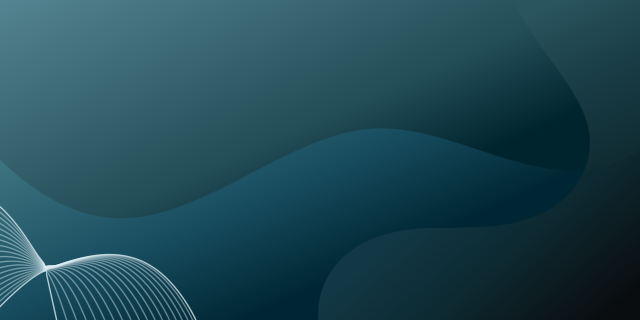
Write a Shadertoy shader that draws this background.

```glsl
// Dark teal gradient with a broad wave, a curved right panel and a twisted fan of fine lines.

// Colour stops of each region, from light to dark
const vec3 UPPER_LIGHT = vec3(0.33, 0.52, 0.57);
const vec3 UPPER_MID   = vec3(0.135, 0.30, 0.34);
const vec3 UPPER_DARK  = vec3(0.0, 0.14, 0.18);
const vec3 LOWER_LIGHT = vec3(0.24, 0.45, 0.50);
const vec3 LOWER_MID   = vec3(0.09, 0.30, 0.37);
const vec3 LOWER_DARK  = vec3(0.0, 0.15, 0.20);
const vec3 PANEL_TOP_LIGHT = vec3(0.165, 0.33, 0.37);
const vec3 PANEL_TOP_MID   = vec3(0.10, 0.24, 0.275);
const vec3 PANEL_TOP_DARK  = vec3(0.05, 0.15, 0.175);
const vec3 PANEL_LOW_LIGHT = vec3(0.07, 0.22, 0.27);
const vec3 PANEL_LOW_MID   = vec3(0.05, 0.16, 0.19);
const vec3 PANEL_LOW_DARK  = vec3(0.04, 0.05, 0.06);
const vec3 LINE_COLOR = vec3(0.86, 0.93, 0.95);

// Wave turning points
const vec2 TROUGH = vec2(0.378, 0.318);
const vec2 CREST  = vec2(1.190, 0.599);
const vec2 DIP    = vec2(1.797, 0.466);

// Panel edge: an S bend with a shoulder leaning left above it
const vec2 BEND_CENTER = vec2(1.419, 0.289);
const vec2 BEND_RADIUS = vec2(0.4245, 0.268);
const vec2 SHOULDER    = vec2(0.237, 0.443);

// Line fan
const int LINE_COUNT = 19;
const vec2 NODE = vec2(0.143, 0.154);
const vec2 FAN_ENDS = vec2(0.612, 0.177);
const vec2 FAN_STARTS = vec2(0.200, -0.112);
const float HUMP = 0.055;
const float LINE_WIDTH = 0.0012;

// Three-stop ramp with stop positions in s
vec3 ramp(vec3 a, vec3 b, vec3 c, vec3 s, float t) {
    vec3 start = mix(a, b, clamp((t - s.x) / (s.y - s.x), 0.0, 1.0));
    return mix(start, c, clamp((t - s.y) / (s.z - s.y), 0.0, 1.0));
}

// Smoothed mask of the positive side of an edge
float edgeMask(float d) {
    return clamp(0.5 + d / max(fwidth(d), 1e-5), 0.0, 1.0);
}

float waveHeight(float x) {
    float y = mix(TROUGH.y, CREST.y, smoothstep(TROUGH.x, CREST.x, x));
    y += (DIP.y - CREST.y) * smoothstep(CREST.x, DIP.x, x);
    float left = max(TROUGH.x - x, 0.0);
    float right = max(x - DIP.x, 0.0);
    return y + 1.28 * left * left + 1.58 * right * right;
}

float panelEdge(float y) {
    float h = (y - BEND_CENTER.y) / BEND_RADIUS.y;
    float v = 1.0 - min(abs(h), 1.0);
    float bend = sign(h) * pow(max(1.0 - v * v, 0.0), 0.364);
    float w = max(y - BEND_CENTER.y - BEND_RADIUS.y, 0.0) / SHOULDER.y;
    return BEND_CENTER.x + BEND_RADIUS.x * bend
         - SHOULDER.x * w * w * (2.3 - 1.3 * w);
}

// Height of one fan line; k runs from the outer (0) to the inner (1) line
float fanHeight(float x, float k) {
    float dx = x - NODE.x;
    float rounding = 0.012 * (1.0 - k) * exp(-dx * dx / 0.00044);
    if (dx < 0.0) {
        float q = -dx / NODE.x;
        float upper = FAN_STARTS.x * q * (1.35 - 0.35 * q);
        float lower = FAN_STARTS.y * pow(q, 1.3);
        return NODE.y + mix(upper, lower, k) + rounding;
    }
    float spread = pow(k, 1.3);
    float u = dx / (mix(FAN_ENDS.x, FAN_ENDS.y, spread) - NODE.x);
    float hump = HUMP * (1.0 - spread) * pow(max(sin(3.14159 * min(u, 1.0)), 0.0), 0.85);
    return NODE.y + hump - NODE.y * pow(u, mix(4.5, 1.0, spread)) + rounding;
}

float fanLines(vec2 p, float pixel) {
    float clear = 1.0;
    for (int i = 0; i < LINE_COUNT; i++) {
        float k = float(i) / float(LINE_COUNT - 1);
        float y = fanHeight(p.x, k);
        float slope = (fanHeight(p.x + 0.001, k) - y) / 0.001;
        float d = abs(p.y - y) / sqrt(1.0 + slope * slope);
        float ends = i == 0 || i == LINE_COUNT - 1 ? 0.8 : 0.45;
        clear *= 1.0 - ends * (1.0 - smoothstep(0.0, LINE_WIDTH + pixel, d));
    }
    return 1.0 - clear;
}

void mainImage(out vec4 fragColor, in vec2 fragCoord) {
    vec2 p = fragCoord / iResolution.y;
    float t = 0.4 * p.x + 0.9 * (1.0 - p.y);
    float s = 0.65 * p.x + 0.75 * (1.0 - p.y);
    float aboveWave = edgeMask(p.y - waveHeight(p.x));
    float inPanel = edgeMask(p.x - panelEdge(p.y));

    // Regions
    vec3 upper = ramp(UPPER_LIGHT, UPPER_MID, UPPER_DARK, vec3(0.0, 0.74, 1.04), t);
    vec3 lower = ramp(LOWER_LIGHT, LOWER_MID, LOWER_DARK, vec3(0.47, 0.88, 1.2), t);
    vec3 panelTop = ramp(PANEL_TOP_LIGHT, PANEL_TOP_MID, PANEL_TOP_DARK, vec3(0.7, 0.95, 1.3), t);
    vec3 panelLow = ramp(PANEL_LOW_LIGHT, PANEL_LOW_MID, PANEL_LOW_DARK, vec3(1.36, 1.63, 1.97), s);
    vec3 color = mix(mix(lower, upper, aboveWave), mix(panelLow, panelTop, aboveWave), inPanel);

    // Fan of lines in the lower left corner
    if (p.x < 0.66 && p.y < 0.4) {
        color = mix(color, LINE_COLOR, fanLines(p, 1.0 / iResolution.y));
    }
    fragColor = vec4(color, 1.0);
}
```
